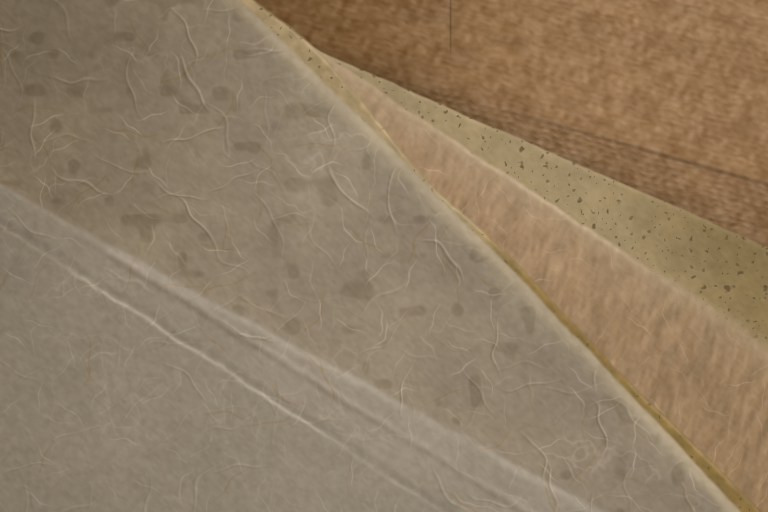
Write a Shadertoy shader that draws this texture.

```glsl
// Layered sheets of handmade fibre paper lying diagonally over a woven brown cloth.

float hash(vec2 p) {
  return fract(sin(dot(p, vec2(127.1, 311.7))) * 43758.5453);
}

float noise(vec2 p) {
  vec2 i = floor(p), f = fract(p);
  f = f * f * (3.0 - 2.0 * f);
  return mix(mix(hash(i), hash(i + vec2(1, 0)), f.x),
             mix(hash(i + vec2(0, 1)), hash(i + vec2(1, 1)), f.x), f.y);
}

float fbm(vec2 p) {
  float sum = 0.0, amp = 0.5;
  for (int i = 0; i < 4; i++) {
    sum += amp * noise(p);
    p = mat2(1.6, 1.2, -1.2, 1.6) * p + 7.3;
    amp *= 0.5;
  }
  return sum;
}

vec2 turn(vec2 p, float a) {
  return vec2(cos(a) * p.x + sin(a) * p.y, cos(a) * p.y - sin(a) * p.x);
}

// Soft line where d is zero
float ridge(float d, float width) { return exp(-d * d / (width * width)); }

float below(float d, float soft) { return smoothstep(soft, -soft, d); }

// Randomly bent strands, one per grid cell
float strands(vec2 p, float size, float width) {
  vec2 g = p / size;
  float sum = 0.0;
  for (int k = 0; k < 9; k++) {
    vec2 id = floor(g) + vec2(k % 3 - 1, k / 3 - 1);
    float r = hash(id + 3.7);
    vec2 q = turn(g - id - vec2(r, hash(id + 9.1)), 6.28 * hash(id + 21.3));
    float bend = 1.1 * (hash(id + 5.9) - 0.5) * q.x * q.x + 0.03 * sin(q.x * 9.0 + r * 20.0);
    sum += r * ridge(q.y - bend, width / size) * smoothstep(0.75, 0.2, abs(q.x));
  }
  return sum;
}

// Ragged specks with varied radius
float specks(vec2 p, float size) {
  vec2 g = p / size + 0.35 * vec2(noise(p * 130.0), noise(p * 130.0 + 5.0));
  vec2 id = floor(g);
  float r = hash(id + 1.3);
  vec2 c = 0.3 + 0.4 * vec2(hash(id + 4.1), hash(id + 8.7));
  return step(hash(id + 15.2), 0.45) * below(length(fract(g) - c) - 0.06 - 0.16 * r * r, 0.09);
}

vec3 cloth(vec2 p) {
  float seam = p.y - 0.766 + 0.285 * (p.x - 1.055);
  vec2 w = turn(p, -0.27) + 0.007 * vec2(noise(p * 45.0), noise(p * 45.0 + 9.0));
  float rib = sin(w.y * 534.0) + sin(w.x * 270.0 + floor(w.y * 85.0) * 2.4);
  float border = below(seam, 0.006);
  vec3 col = mix(vec3(0.45, 0.33, 0.20), vec3(0.59, 0.455, 0.32), smoothstep(0.5, 1.15, p.x));
  col *= 0.92 + 0.16 * fbm(w * vec2(14, 45));
  col += rib * mix(0.008, 0.02, border) * (0.4 + noise(p * 30.0));
  col += 0.085 * (noise(turn(p, -0.5) * vec2(95, 48)) - 0.5) + 0.05 * (noise(w * vec2(60, 150)) - 0.5);
  col *= 1.0 - 0.07 * border - 0.17 * ridge(seam, 0.005) * smoothstep(0.9, 1.3, p.x);
  return col * (1.0 - 0.2 * ridge(p.x - 0.88, 0.002) * smoothstep(0.87, 0.93, p.y));
}

void mainImage(out vec4 fragColor, in vec2 fragCoord) {
  vec2 p = fragCoord / iResolution.y;
  p.x *= 1.5 * iResolution.y / iResolution.x;
  float wobble = 0.006 * (noise(p * 14.0) - 0.5) + 0.003 * (noise(p * 60.0) - 0.5);
  float broken = 0.3 + 0.7 * smoothstep(0.2, 0.75, noise(p * 11.0 + 3.0));

  // Signed heights above the sheet edges
  float t = (p.x - 0.469) / 0.967;
  float veil = p.y - 1.0 + 0.986 * t - 0.014 * sin(3.14 * t) + wobble;
  float strip = veil - 0.021 - 0.025 * ridge(p.x - 0.62, 0.1)
    - 0.018 * smoothstep(1.2, 1.45, p.x) + 0.014 * ridge(p.x - 0.84, 0.07);
  float blush = p.y - 0.873 + 0.654 * (p.x - 0.664) + wobble;
  float flecked = p.y - 0.908 + 0.436 * (p.x - 0.605) + wobble * 0.6;
  float front = p.y - 0.639 + 0.539 * p.x + wobble;
  float fold = p.y - 0.56 + 0.647 * p.x + wobble * 1.5;
  float crease = p.y - 0.632 + 0.622 * p.x - wobble;

  vec3 col = cloth(p) * (1.0 - 0.12 * exp(-max(flecked, 0.0) * 45.0));

  // Flecked sheet
  vec3 paper = mix(vec3(0.63, 0.55, 0.41), vec3(0.54, 0.46, 0.31), smoothstep(1.1, 1.45, p.x + 0.5 * flecked));
  paper *= 0.92 + 0.16 * fbm(p * 16.0);
  paper += 0.04 * broken * ridge(flecked + 0.004, 0.005);
  float flecks = max(specks(p, 0.024), 0.7 * specks(turn(p, 0.6), 0.015));
  paper = mix(paper, vec3(0.34, 0.28, 0.18), 0.7 * flecks);
  col = mix(col, paper, below(flecked, 0.003));

  // Blush sheet with brushed fibres and a pale rim
  paper = mix(vec3(0.63, 0.515, 0.39), vec3(0.59, 0.48, 0.355), smoothstep(1.0, 1.5, p.x));
  paper *= 0.88 + 0.24 * fbm((turn(p, 1.05) + 0.012 * noise(p * 12.0)) * vec2(24, 75));
  paper += 0.06 * (noise(turn(p, 1.4) * vec2(35, 130)) - 0.5) + 0.06 * strands(p, 0.05, 0.0015);
  paper = mix(paper, vec3(0.72, 0.64, 0.52), 0.65 * exp(min(blush, 0.0) * 25.0));
  paper += 0.08 * ridge(blush + 0.006, 0.006) * ridge(p.x - 1.05, 0.2);
  col = mix(col, paper, below(blush, 0.004 + 0.02 * smoothstep(1.15, 1.5, p.x)));

  // Yellowed strip, pale above and olive below
  paper = mix(vec3(0.66, 0.57, 0.42), vec3(0.54, 0.44, 0.26), smoothstep(0.88, 1.05, p.x));
  paper *= 0.84 + 0.32 * fbm(p * 35.0);
  paper = mix(paper, vec3(0.36, 0.29, 0.17), 0.6 * specks(p, 0.02));
  paper += 0.08 * broken * ridge(strip + 0.005, 0.005);
  col = mix(col, paper, below(strip, 0.006));

  // Large translucent sheet
  paper = mix(vec3(0.515, 0.455, 0.365), vec3(0.58, 0.522, 0.44), smoothstep(0.25, 1.1, p.x + 0.35 * (1.0 - p.y) + 0.3));
  paper *= 0.91 + 0.18 * fbm(p * 8.0);
  paper *= 1.0 - 0.07 * ridge(veil + 0.11, 0.055) * smoothstep(0.6, 0.9, p.x);
  paper -= 0.05 * smoothstep(0.74, 0.9, noise(p * 28.0));
  paper = mix(paper, vec3(0.72, 0.65, 0.53), ridge(veil + 0.01, 0.022) * (0.5 + 0.35 * broken));
  col = mix(col, paper, below(veil, 0.006));

  // Front translucent sheet, its rim and folds
  paper = mix(vec3(0.545, 0.495, 0.425), vec3(0.59, 0.54, 0.47), smoothstep(-0.1, 0.8, p.x));
  paper *= 0.94 + 0.12 * fbm(p * 7.0);
  paper *= 1.0 - 0.03 * below(fold, 0.015) - 0.07 * ridge(fold - 0.014, 0.01);
  paper += broken * (0.11 * ridge(fold, 0.005) + 0.07 * ridge(front + 0.01, 0.011)
    + 0.04 * ridge(crease - 0.014, 0.007) - 0.05 * ridge(crease, 0.007));
  col = mix(col, paper, below(front, 0.008) * below(veil, 0.005));

  // Tangled hairs and wrinkles in both translucent sheets
  vec2 drift = p + 0.02 * vec2(noise(p * 17.0), noise(p * 17.0 + 31.0));
  float hairs = 0.1 * strands(drift, 0.1, 0.0024) + 0.08 * strands(drift + 4.3, 0.055, 0.0017);
  hairs -= 0.06 * strands(drift + 0.003, 0.1, 0.003);
  hairs += 0.04 * ridge(fbm(p * 13.0) - 0.47, 0.018) * smoothstep(0.45, 0.8, noise(p * 9.0));
  vec3 tint = vec3(0.01, 0.03, 0.06) * strands(drift + 9.7, 0.09, 0.002);
  col += below(veil + 0.025, 0.012) * (hairs * mix(1.0, 0.6, below(front, 0.01)) - tint);

  // Grain, and falloff toward the upper left corner
  col += 0.05 * (fbm(p * 75.0) - 0.47) + 0.03 * (noise(turn(p, 0.8) * vec2(170, 90)) - 0.5);
  col *= 1.0 - 0.13 * smoothstep(0.7, 0.0, length(p - vec2(0, 1)));
  fragColor = vec4(clamp(col, 0.0, 1.0), 1.0);
}
```
